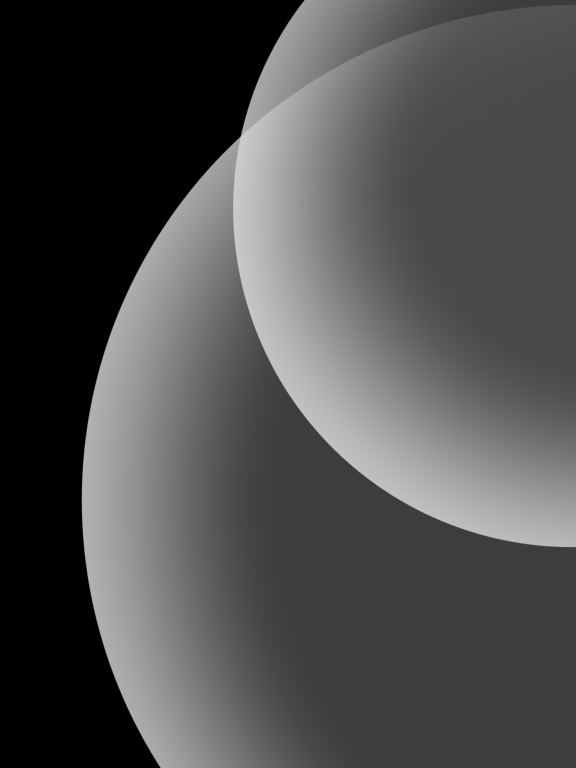
Reproduce this background procedurally as a WebGL 2 fragment shader.

```glsl
#version 300 es
precision highp float;

uniform vec2 u_resolution;
out vec4 fragColor;

const vec3 BACKDROP = vec3(0.0);
const vec3 CORE = vec3(0.30);
const vec3 RIM = vec3(0.925);
const float OPACITY = 0.8;

// Antialiased coverage of a disc
float discCoverage(vec2 p, float radius, float pixel) {
    return 1.0 - smoothstep(-pixel, pixel, length(p) - radius);
}

// Inner glow that grows away from a shifted dark core
float innerGlow(vec2 p, vec2 coreShift, float middle, float halfWidth) {
    return smoothstep(middle - halfWidth, middle + halfWidth, length(p - coreShift));
}

// Lay one translucent orb over the colour below it
vec3 addOrb(vec3 below, vec2 p, float radius, float glow, float pixel) {
    vec3 orb = mix(CORE, RIM, glow);
    return mix(below, orb, OPACITY * discCoverage(p, radius, pixel));
}

void main() {
    vec2 uv = gl_FragCoord.xy / u_resolution.y;
    float pixel = 0.8 / u_resolution.y;
    // Keep the layout tied to the right edge's proportion
    uv.x *= 0.75 * u_resolution.y / u_resolution.x;

    vec3 color = BACKDROP;

    // Large orb, lit from the left
    vec2 large = uv - vec2(0.751, 0.349);
    float largeGlow = innerGlow(large, vec2(0.156, 0.0), 0.697, 0.163);
    color = addOrb(color, large, 0.6445, largeGlow, pixel);

    // Small orb in front, lit from the lower left
    vec2 small = uv - vec2(0.745, 0.729);
    float smallGlow = innerGlow(small, vec2(0.057, 0.047), 0.406, 0.156);
    color = addOrb(color, small, 0.4414, smallGlow, pixel);

    fragColor = vec4(color, 1.0);
}
```
